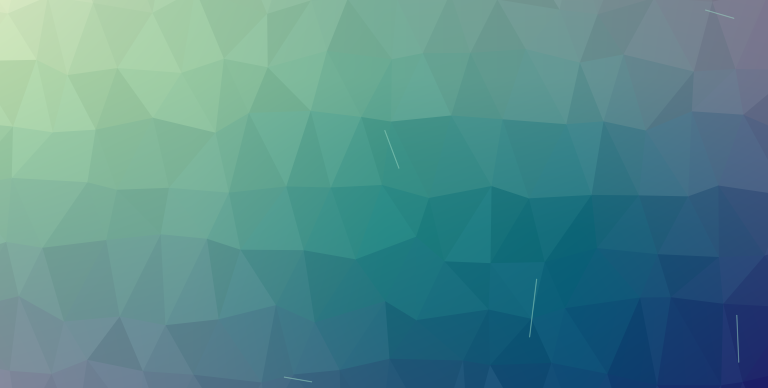
Reproduce this background procedurally as a Shadertoy shader.

```glsl
// Low-poly backdrop: a jittered triangular lattice laid over a smooth colour mesh.
// Each facet takes the mesh colour at its centre plus a small random shade;
// facet coverage is blended for soft edges, then a few pale hairlines are added.

const vec2 CELL = vec2(0.130, 0.160);    // lattice spacing in canvas heights
const vec2 JITTER = vec2(0.60, 0.48);    // vertex wander as a share of a cell
const float FACET_CONTRAST = 0.045;
const vec3 HAIRLINE = vec3(0.60, 0.84, 0.76);

vec2 hash2(vec2 p) {
    vec3 q = fract(p.xyx * vec3(0.1031, 0.1030, 0.0973));
    q += dot(q, q.yzx + 33.33);
    return fract((q.xx + q.yz) * q.zy);
}

float cross2(vec2 a, vec2 b) { return a.x * b.y - a.y * b.x; }

// Five evenly spaced colours, t from 0 to 1
vec3 ramp(float t, vec3 a, vec3 b, vec3 c, vec3 d, vec3 e) {
    t *= 4.0;
    vec3 col = mix(a, b, clamp(t, 0.0, 1.0));
    col = mix(col, c, clamp(t - 1.0, 0.0, 1.0));
    col = mix(col, d, clamp(t - 2.0, 0.0, 1.0));
    return mix(col, e, clamp(t - 3.0, 0.0, 1.0));
}

// Colour mesh: x runs left to right, y runs top to bottom
vec3 colourMesh(vec2 uv) {
    float x = uv.x, y = uv.y * 5.0;
    vec3 col = ramp(x, vec3(.84, .90, .75), vec3(.64, .80, .65), vec3(.47, .67, .59),
                       vec3(.46, .58, .58), vec3(.49, .46, .55));
    vec3 upper = ramp(x, vec3(.73, .86, .68), vec3(.59, .78, .62), vec3(.41, .67, .58),
                         vec3(.38, .58, .57), vec3(.43, .44, .54));
    vec3 ridge = ramp(x, vec3(.60, .79, .64), vec3(.49, .71, .60), vec3(.24, .58, .53),
                         vec3(.20, .50, .53), vec3(.31, .38, .52));
    vec3 teal = ramp(x, vec3(.50, .69, .61), vec3(.41, .64, .58), vec3(.13, .52, .51),
                        vec3(.06, .41, .48), vec3(.20, .30, .48));
    vec3 lower = ramp(x, vec3(.47, .59, .60), vec3(.36, .54, .57), vec3(.11, .43, .49),
                         vec3(.03, .35, .47), vec3(.15, .21, .45));
    vec3 base = ramp(x, vec3(.50, .52, .60), vec3(.36, .47, .55), vec3(.16, .35, .48),
                        vec3(.05, .28, .45), vec3(.13, .13, .42));
    col = mix(col, upper, clamp(y, 0.0, 1.0));
    col = mix(col, ridge, clamp(y - 1.0, 0.0, 1.0));
    col = mix(col, teal, clamp(y - 2.0, 0.0, 1.0));
    col = mix(col, lower, clamp(y - 3.0, 0.0, 1.0));
    return mix(col, base, clamp(y - 4.0, 0.0, 1.0));
}

// Lattice vertex; odd rows are shifted by half a cell
vec2 vertex(vec2 id) {
    vec2 offset = (hash2(id + 17.0) - 0.5) * JITTER;
    return (id + vec2(0.5 * mod(id.y, 2.0), 0.0) + offset) * CELL;
}

float edgeDistance(vec2 p, vec2 a, vec2 b) {
    return cross2(b - a, p - a) / length(b - a);
}

// Adds one facet: colour in rgb, coverage in a
vec4 facet(vec2 p, vec2 a, vec2 b, vec2 c, float row, float seed, float aspect, float pixel) {
    float inside = min(edgeDistance(p, a, b), min(edgeDistance(p, b, c), edgeDistance(p, c, a)));
    float cover = clamp(0.5 + inside / pixel, 0.0, 1.0);
    if (cover <= 0.0) return vec4(0.0);
    vec2 centre = (a + b + c) / 3.0;
    centre.y = mix(centre.y, (row + 0.5) * CELL.y, 0.4);   // bind facets into bands
    vec2 scale = vec2(1.0 / aspect, 1.0);
    vec3 col = mix(colourMesh(centre * scale), colourMesh(p * scale), 0.4);
    col += (seed - 0.5) * FACET_CONTRAST;
    return vec4(col, 1.0) * cover;
}

vec3 lowPoly(vec2 p, float aspect, float pixel) {
    vec2 home = floor(p / CELL);
    vec4 sum = vec4(0.0);
    for (int j = -1; j <= 1; j++)
    for (int i = -2; i <= 1; i++) {
        vec2 id = home + vec2(i, j);
        vec2 a = vertex(id), b = vertex(id + vec2(1, 0));
        vec2 c = vertex(id + vec2(0, 1)), d = vertex(id + vec2(1, 1));
        vec2 seed = hash2(id + 71.0);
        bool odd = mod(id.y, 2.0) > 0.5;
        sum += facet(p, a, b, odd ? d : c, id.y, seed.x, aspect, pixel);
        sum += facet(p, odd ? a : b, d, c, id.y, seed.y, aspect, pixel);
    }
    return sum.rgb / max(sum.a, 0.001);
}

float hairline(vec2 p, vec2 a, vec2 b, float pixel) {
    vec2 ab = b - a;
    float along = clamp(dot(p - a, ab) / dot(ab, ab), 0.0, 1.0);
    return 1.0 - smoothstep(0.0, max(pixel, 0.003), length(p - a - ab * along));
}

void mainImage(out vec4 fragColor, in vec2 fragCoord) {
    float pixel = 1.0 / iResolution.y;
    float aspect = iResolution.x * pixel;
    vec2 p = vec2(fragCoord.x, iResolution.y - fragCoord.y) * pixel;   // y points down
    vec3 col = lowPoly(p, aspect, pixel);

    // Pale slivers between facets
    float line = hairline(p, vec2(0.992, 0.337), vec2(1.028, 0.433), pixel);
    line = max(line, hairline(p, vec2(1.383, 0.720), vec2(1.365, 0.868), pixel));
    line = max(line, hairline(p, vec2(1.899, 0.813), vec2(1.904, 0.933), pixel));
    line = max(line, hairline(p, vec2(1.819, 0.026), vec2(1.891, 0.047), pixel));
    line = max(line, hairline(p, vec2(0.733, 0.972), vec2(0.803, 0.984), pixel));
    fragColor = vec4(mix(col, HAIRLINE, 0.5 * line), 1.0);
}
```
